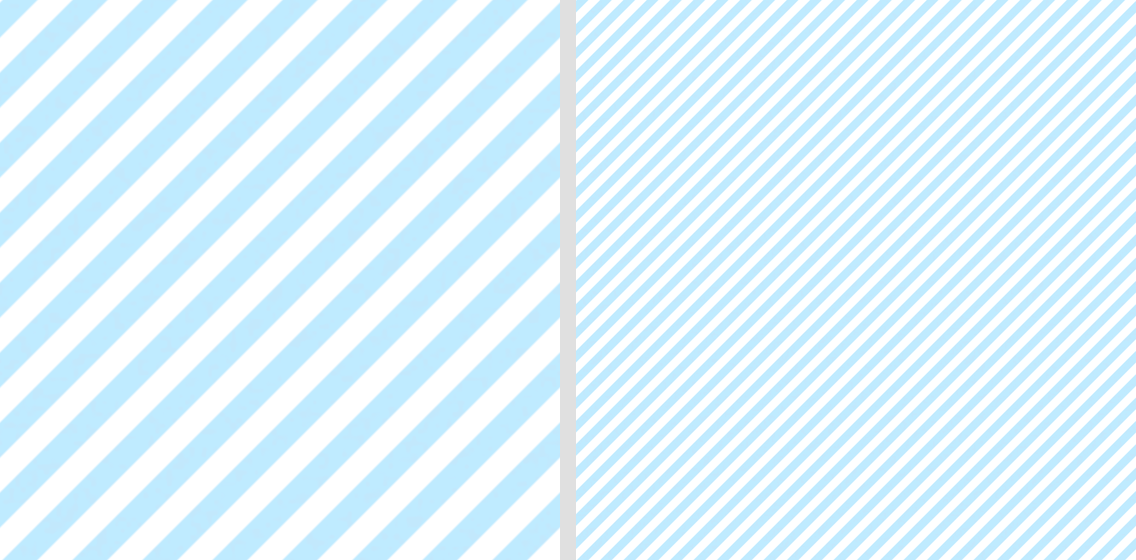
Left, the tile; right, the same tile 3 across and 3 down.
Reproduce this pattern procedurally as a Shadertoy shader.

```glsl
// Soft pale blue diagonal stripes rising to the right over white.
// A whole-number phase in x - y makes the stripes tile on both axes;
// wrapped value noise adds a barely visible mottling to the blue.

const float REPEATS      = 8.0;    // stripes across and down
const float STRIPE_WIDTH = 0.5;    // blue share of one period
const float STRIPE_SHIFT = 0.286;  // centre of the blue band in its period
const float EDGE_SOFT    = 0.028;  // half width of the edge ramp, in periods
const float MOTTLE_CELLS = 96.0;   // noise cells across the canvas
const vec3  WHITE        = vec3(1.0);
const vec3  BLUE         = vec3(0.75, 0.92, 1.0);
const vec3  BLUE_MOTTLE  = vec3(0.76, 0.91, 0.99);

float hash(vec2 p) {
    return fract(sin(dot(p, vec2(127.1, 311.7))) * 43758.5453);
}

// Value noise whose lattice wraps after the given number of cells
float wrappedNoise(vec2 p, float cells) {
    vec2 cell = floor(p);
    vec2 f = fract(p);
    f = f * f * (3.0 - 2.0 * f);
    vec2 a = mod(cell, cells);
    vec2 b = mod(cell + 1.0, cells);
    return mix(mix(hash(a), hash(vec2(b.x, a.y)), f.x),
               mix(hash(vec2(a.x, b.y)), hash(b), f.x), f.y);
}

// Coverage of the blue band, 1 inside and 0 outside
float stripeMask(vec2 uv) {
    float phase = REPEATS * (uv.x - uv.y) - STRIPE_SHIFT;
    float fromCentre = abs(fract(phase + 0.5) - 0.5);
    float pixel = REPEATS / min(iResolution.x, iResolution.y);
    float soft = max(EDGE_SOFT, pixel);
    return 1.0 - smoothstep(-soft, soft, fromCentre - 0.5 * STRIPE_WIDTH);
}

void mainImage(out vec4 fragColor, in vec2 fragCoord) {
    vec2 uv = fragCoord / iResolution.xy;

    // Faint mottling in a small share of the blue
    float mottle = smoothstep(0.6, 0.85, wrappedNoise(uv * MOTTLE_CELLS, MOTTLE_CELLS));
    vec3 blue = mix(BLUE, BLUE_MOTTLE, mottle);

    fragColor = vec4(mix(WHITE, blue, stripeMask(uv)), 1.0);
}
```
